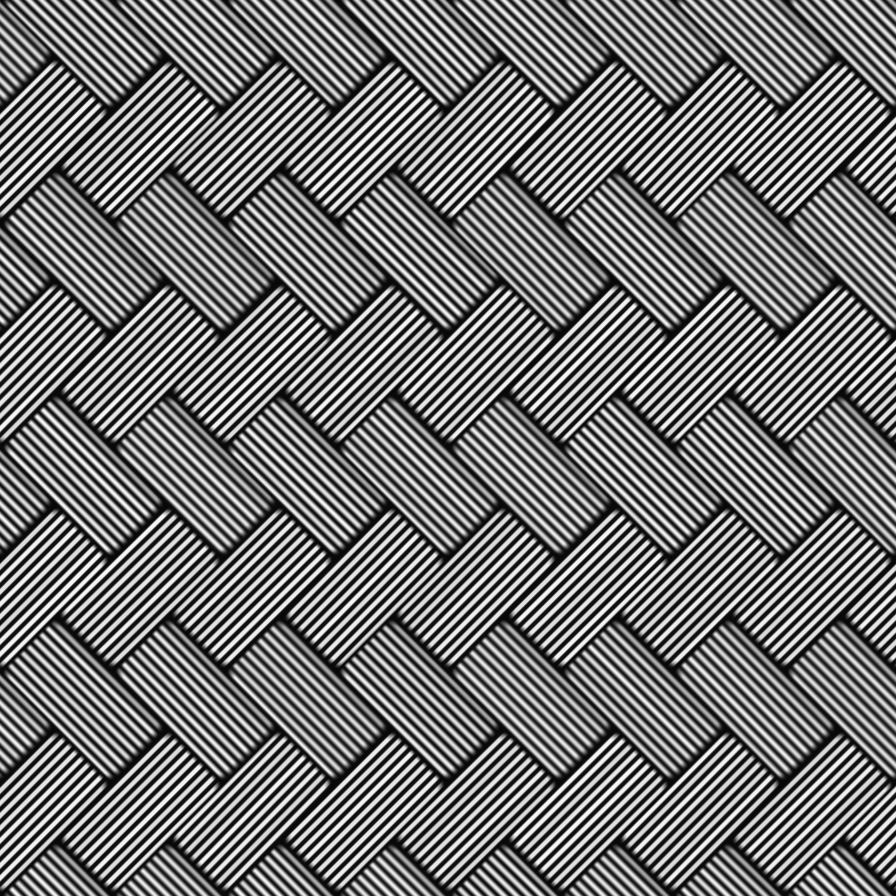
A Shadertoy shader for this pattern:

```glsl
// Black and white herringbone weave of striped diagonal bricks, 8 across and 4 row pairs down

float hash(vec2 p) {
    vec3 q = fract(p.xyx * vec3(0.1031, 0.1030, 0.0973));
    q += dot(q, q.yzx + 33.33);
    return fract((q.x + q.y) * q.z);
}

// Returns brick coordinates: x along (0 to 2), y across (0 to 1)
vec2 herringbone(vec2 diagonal, out vec2 id, out bool rising) {
    vec2 cell = floor(diagonal), local = diagonal - cell;
    float kind = mod(cell.x - cell.y, 4.0);
    rising = kind > 1.5;
    if (rising) {
        float secondHalf = kind - 2.0;
        id = cell - vec2(secondHalf, 0.0);
        return vec2(local.x + secondHalf, local.y);
    }
    float secondHalf = 1.0 - kind;
    id = cell - vec2(0.0, secondHalf);
    return vec2(local.y + secondHalf, local.x);
}

void mainImage(out vec4 fragColor, in vec2 fragCoord) {
    // Diagonal axes, measured down from the top edge
    vec2 uv = fragCoord / iResolution.xy;
    vec2 p = vec2(uv.x, 1.0 - uv.y) * 8.0 - 0.5;
    vec2 id;
    bool rising;
    vec2 brick = herringbone(vec2(p.x - p.y, p.x + p.y), id, rising);
    float pixel = 11.3 / iResolution.y;

    // Nine strands per brick, with a slight tilt and drift
    float tilt = (hash(id + 40.0) - 0.5) * 0.025;
    float drift = (hash(id + 71.0) - 0.5) * 0.03;
    float lane = (brick.y + tilt * (brick.x - 1.0) + drift) * 9.0;
    float wave = -cos(6.28318 * lane);
    float contrast = (rising ? 0.80 : 0.47) + 0.08 * (hash(id + 13.0) - 0.5);
    float shade = clamp(0.52 + contrast * wave, 0.03, 0.98);

    // Uneven strand brightness
    float strand = floor(lane);
    shade *= 1.0 - 0.12 * hash(id * 7.0 + vec2(strand, 3.0));

    // Dark seams, wider at the tucked-under ends
    float startGap = rising ? 0.09 : 0.04;
    float endGap = rising ? 0.06 : 0.11;
    float ends = smoothstep(0.0, startGap + pixel, brick.x)
               * smoothstep(0.0, endGap + pixel, 2.0 - brick.x);
    float side = min(brick.y, 1.0 - brick.y);
    float sides = smoothstep(-0.01, 0.03 + pixel, side);
    shade *= ends * sides;

    // Shadow in the corners and along the upper side of falling bricks
    float corner = length(vec2(min(brick.x, 2.0 - brick.x), side));
    shade *= smoothstep(0.02, 0.17, corner);
    if (!rising) shade *= 1.0 - 0.3 * smoothstep(0.78, 1.0, brick.y);

    fragColor = vec4(vec3(mix(0.03, 0.98, shade)), 1.0);
}
```
